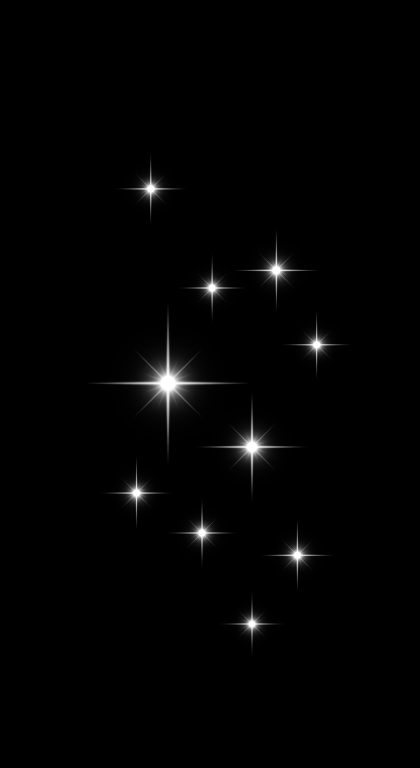
Write a Shadertoy shader that draws this background.

```glsl
// A loose cluster of white sparkling stars on a black sky.
// Each star is an exponential glow plus folded, tapering rays: a long upright
// cross, a fainter diagonal cross and short fine rays in between.

const vec3 SKY_COLOR = vec3(0.0);
const vec3 STAR_COLOR = vec3(1.0);
const float GLOW_GAIN = 2.3;
const float GLOW_FALLOFF = 10.0;
const float EIGHTH_TURN = 0.785398;

// Ray length, half width and brightness, relative to the star's arm length
const vec3 MAIN_RAY = vec3(1.0, 0.021, 1.15);
const vec3 DIAGONAL_RAY = vec3(0.62, 0.013, 0.55);
const vec3 FINE_RAY = vec3(0.34, 0.012, 0.35);

// Star centre as a fraction of the canvas, arm length in canvas heights
const int STAR_COUNT = 10;
const vec3 STARS[STAR_COUNT] = vec3[](
    vec3(0.359, 0.754, 0.048), vec3(0.658, 0.648, 0.055),
    vec3(0.505, 0.625, 0.046), vec3(0.754, 0.551, 0.046),
    vec3(0.400, 0.501, 0.107), vec3(0.600, 0.418, 0.073),
    vec3(0.325, 0.358, 0.048), vec3(0.481, 0.306, 0.047),
    vec3(0.708, 0.277, 0.048), vec3(0.600, 0.1875, 0.043));

vec2 rotate(vec2 p, float angle) {
    float c = cos(angle), s = sin(angle);
    return vec2(c * p.x - s * p.y, s * p.x + c * p.y);
}

// Four tapering rays along the axes; thin rays dim instead of aliasing
float rayCross(vec2 p, vec3 ray, float pixel) {
    p = abs(p);
    float along = max(p.x, p.y) / ray.x;
    float across = min(p.x, p.y);
    float taper = max(1.0 - along, 0.0);
    float width = ray.y * (0.25 + 0.75 * taper);
    float softWidth = sqrt(width * width + 0.16 * pixel * pixel);
    float profile = exp(-across * across / (softWidth * softWidth));
    return ray.z * taper * profile * width / softWidth;
}

// Light of one star, with p measured in arm lengths
float starLight(vec2 p, float pixel) {
    float glow = min(GLOW_GAIN * exp(-GLOW_FALLOFF * length(p)), 1.0);
    float rays = rayCross(p, MAIN_RAY, pixel);
    rays += rayCross(rotate(p, EIGHTH_TURN), DIAGONAL_RAY, pixel);
    rays += rayCross(rotate(p, 0.5 * EIGHTH_TURN), FINE_RAY, pixel);
    rays += rayCross(rotate(p, -0.5 * EIGHTH_TURN), FINE_RAY, pixel);
    return 1.0 - (1.0 - glow) * (1.0 - min(rays, 1.0));
}

void mainImage(out vec4 fragColor, in vec2 fragCoord) {
    vec2 canvas = vec2(iResolution.x / iResolution.y, 1.0);
    vec2 position = fragCoord / iResolution.y;
    float pixel = 1.0 / iResolution.y;

    // Screen-blend the stars so overlapping light never clips harshly
    float darkness = 1.0;
    for (int i = 0; i < STAR_COUNT; i++) {
        vec3 star = STARS[i];
        vec2 p = (position - star.xy * canvas) / star.z;
        darkness *= 1.0 - starLight(p, pixel / star.z);
    }
    fragColor = vec4(mix(STAR_COLOR, SKY_COLOR, darkness), 1.0);
}
```
